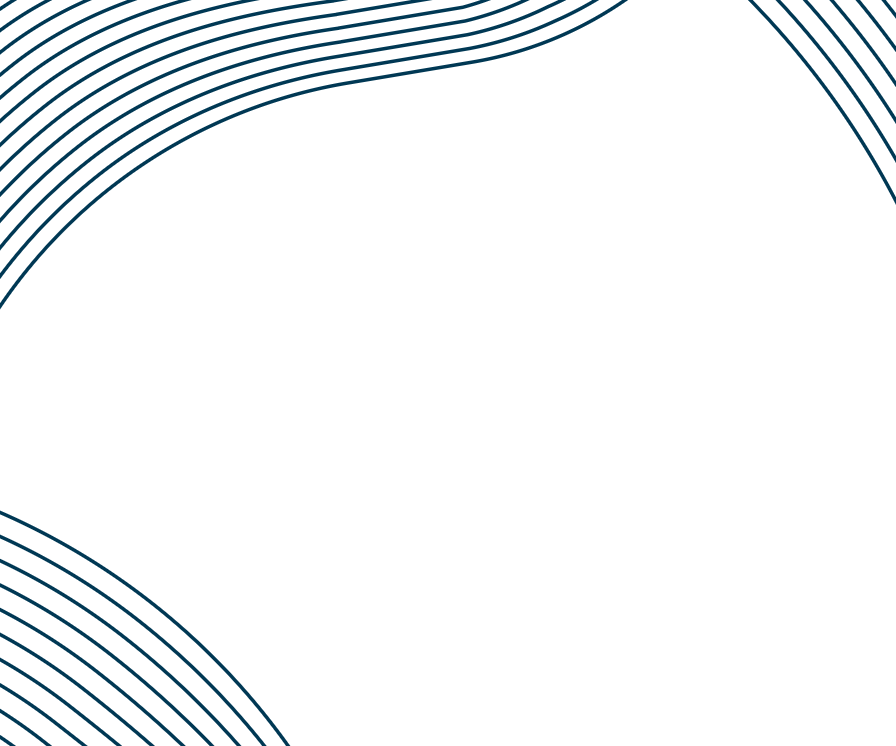
This background is drawn by a Shadertoy shader. Its source:

```glsl
// Three bundles of thin dark teal contour lines curving around the corners of a white page.

#define PAGE vec2(768.0, 638.0)   // page size in drawing units
#define LINE_WIDTH 3.0            // stroke width in drawing units
#define INK vec3(0.0, 0.22, 0.33)
#define PAPER vec3(1.0)
#define WAVE_TILT 0.1658          // angle of the straight part of the wave
#define WAVE_RUN 108.0            // length of that straight part
#define WAVE_GAP 11.9             // line gap along the straight part

// Distance to the nearest line of a bundle, which starts at depth 0 and grows inward
float bundle(float depth, float gap) {
    float row = depth / gap;
    return abs(row - max(floor(row + 0.5), 0.0)) * gap;
}

// Top left: an arc, a straight run and a counter arc, joined along their normals
float waveLines(vec2 p) {
    vec2 along = vec2(cos(WAVE_TILT), -sin(WAVE_TILT));
    vec2 inward = vec2(along.y, -along.x);
    vec2 joint = vec2(298.0, 71.0);
    float bend = 450.0, counterBend = 326.0;
    vec2 q = p - joint;
    float run = dot(q, along);

    if (run < 0.0) {
        vec2 v = q + inward * bend;
        float angle = atan(-v.x, -v.y);
        float gap = mix(WAVE_GAP - 0.1, 14.95, smoothstep(0.113, 0.663, angle));
        return bundle(length(v) - bend, gap);
    }
    if (run > WAVE_RUN) {
        vec2 v = q - along * WAVE_RUN - inward * counterBend;
        float angle = atan(v.x, v.y);
        float gap = WAVE_GAP + 1.7 * clamp((angle - WAVE_TILT) / 0.244, 0.0, 1.0);
        return bundle(counterBend - length(v), gap);
    }
    return bundle(dot(q, inward), WAVE_GAP);
}

// Bottom left: rings that crowd together as they turn down
float hillLines(vec2 p) {
    vec2 v = p - vec2(-237.0, 984.0);
    float turn = clamp(atan(v.x, -v.y) - 0.663, 0.0, 0.33);
    return bundle(595.0 - length(v), 18.8 - 32.8 * turn * turn);
}

// Top right: rings growing out toward the corner
float cornerLines(vec2 p) {
    return bundle(length(p - vec2(130.0, 504.0)) - 719.2, 17.1);
}

void mainImage(out vec4 fragColor, in vec2 fragCoord) {
    // Page coordinates with y pointing down
    vec2 uv = fragCoord / iResolution.xy;
    vec2 p = vec2(uv.x, 1.0 - uv.y) * PAGE;

    // Nearest stroke, smoothed over one pixel
    float dist = min(waveLines(p), min(hillLines(p), cornerLines(p)));
    float pixel = PAGE.y / iResolution.y;
    float cover = clamp((0.5 * LINE_WIDTH - dist) / pixel + 0.5, 0.0, 1.0);

    fragColor = vec4(mix(PAPER, INK, cover), 1.0);
}
```
